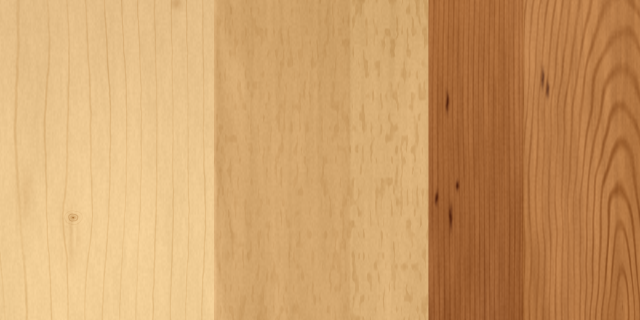
Reproduce this texture procedurally as a Shadertoy shader.

```glsl
// Three upright wood veneers side by side: pale maple, beech and red cherry.

float hash(vec2 cell) {
    vec3 q = fract(vec3(cell.xyx) * 0.1031);
    q += dot(q, q.yzx + 33.33);
    return fract((q.x + q.y) * q.z);
}

float noise(vec2 p) {
    vec2 i = floor(p), f = fract(p);
    f = f * f * (3.0 - 2.0 * f);
    return mix(mix(hash(i), hash(i + vec2(1, 0)), f.x),
               mix(hash(i + vec2(0, 1)), hash(i + vec2(1, 1)), f.x), f.y);
}

// Signed noise in two octaves, stretched by the given scale
float grain(vec2 p, vec2 scale) {
    return 0.65 * noise(p * scale) + 0.35 * noise(p * scale * 2.1 + 17.0) - 0.5;
}

// Soft periodic ring line, 1 on the line and 0 between lines
float ringLine(float t, float width) {
    return smoothstep(1.0 - width, 1.0, abs(fract(t) - 0.5) * 2.0);
}

// Soft elliptical spot
float spot(vec2 p, vec2 centre, vec2 radius) {
    vec2 d = (p - centre) / radius;
    return exp(-dot(d, d));
}

vec3 maple(vec2 p) {
    vec3 col = mix(vec3(0.935, 0.795, 0.575), vec3(0.885, 0.735, 0.525), smoothstep(0.1, 1.1, p.y));
    col += 0.02 * spot(p, vec2(0.35, 0.35), vec2(0.25, 0.5));
    col += 0.03 * grain(p, vec2(9.0, 1.5)) + 0.03 * grain(p, vec2(110.0, 14.0));

    // Sparse growth lines, bent around the knot
    vec2 knot = vec2(0.229, 0.32);
    vec2 d = p - knot;
    float x = p.x + 0.05 * grain(p, vec2(3.0, 1.6)) + 0.004 * grain(p, vec2(20.0, 25.0));
    x -= 0.7 * d.x * spot(p, knot, vec2(0.05, 0.12));
    float lines = ringLine(x * 17.0 + 1.5 * noise(vec2(x * 6.0, 3.0)), 0.16);
    col -= vec3(0.04, 0.055, 0.065) * lines * (0.3 + noise(p * vec2(12.0, 3.0)));

    // Knot with its rings and tail, and fainter marks
    float r = length(d * vec2(1.0, 1.25)) + 0.006 * grain(p, vec2(60.0));
    float rings = ringLine(r * 75.0, 0.6) * exp(-r * r * 2200.0);
    float tail = spot(p, vec2(0.22, 0.26), vec2(0.03, 0.10)) * noise(p * vec2(90.0, 12.0));
    float streak = spot(p, vec2(0.075, 0.39), vec2(0.028, 0.08)) * noise(p * vec2(100.0, 14.0));
    float marks = 0.8 * rings + 0.4 * tail + 0.4 * streak;
    marks += 0.9 * spot(p, knot, vec2(0.009, 0.007)) + 0.5 * spot(p, vec2(0.552, 0.99), vec2(0.014, 0.02));
    return col - vec3(0.14, 0.18, 0.19) * marks;
}

vec3 beech(vec2 p) {
    float rightBoard = smoothstep(1.090, 1.098, p.x);
    vec3 col = mix(vec3(0.830, 0.655, 0.435), vec3(0.860, 0.695, 0.475), rightBoard);
    col -= 0.025 * smoothstep(0.5, 1.0, p.y);
    col += 0.045 * grain(p, vec2(14.0, 1.3));

    // Slanted figure on the left, fading into straight grain
    float figure = exp(-pow((p.x - 0.67) / 0.13, 2.0));
    float slant = p.x + 0.16 * p.y * figure + 0.025 * grain(p, vec2(6.0, 4.0));
    col += vec3(0.07, 0.08, 0.08) * figure * grain(vec2(slant, p.y), vec2(42.0, 2.5));

    // Straight pores and short rippled flecks
    float ripple = p.x + 0.008 * grain(p, vec2(25.0, 30.0));
    col += 0.04 * grain(vec2(ripple, p.y), vec2(75.0, 4.0));
    float flecks = smoothstep(0.58, 0.9, noise(vec2(ripple * 125.0, p.y * 30.0)));
    col -= vec3(0.045, 0.055, 0.06) * flecks * mix(0.6, 1.0, rightBoard);
    return col + 0.05 * smoothstep(0.681, 0.670, p.x);
}

vec3 cherry(vec2 p) {
    float rightBoard = smoothstep(1.632, 1.638, p.x);
    vec3 leftTone = mix(vec3(0.605, 0.365, 0.190), vec3(0.675, 0.430, 0.235), p.y);
    vec3 rightTone = mix(vec3(0.680, 0.440, 0.240), vec3(0.735, 0.500, 0.295), p.y);
    rightTone -= 0.035 * smoothstep(1.75, 2.0, p.x);
    vec3 col = mix(leftTone, rightTone, rightBoard);
    col += 0.07 * grain(p, vec2(11.0, 1.2)) + vec3(0.09, 0.08, 0.06) * grain(p, vec2(95.0, 6.0));

    // Growth rings: straight on the left board, a cone cut into arches on the right
    float straight = p.x + 0.02 * grain(p, vec2(5.0, 1.4));
    vec2 q = p + 0.03 * vec2(grain(p, vec2(9.0, 5.0)), 2.0 * grain(p + 5.0, vec2(14.0, 7.0)));
    float cone = length(vec2(q.x - 1.94, 0.154 * (q.y - 0.05)));
    float rings = ringLine(mix(straight * 62.0, cone * 52.0 + 0.1, rightBoard), 0.55);
    float depth = mix(0.5, 0.75 + 0.35 * smoothstep(0.13, 0.06, cone), rightBoard);
    col -= vec3(0.10, 0.10, 0.085) * (rings - 0.3) * depth * (0.5 + noise(p * vec2(30.0, 4.0)));

    // Dark gum flecks: position and length
    vec3 gum[6] = vec3[6](vec3(1.398, 0.68, 0.030), vec3(1.695, 0.755, 0.030), vec3(1.711, 0.72, 0.024),
                          vec3(1.409, 0.32, 0.035), vec3(1.430, 0.42, 0.014), vec3(1.365, 0.38, 0.020));
    for (int i = 0; i < 6; i++) {
        float bend = 0.006 * grain(p, vec2(30.0));
        col -= vec3(0.30, 0.25, 0.15) * spot(p + vec2(bend, 0.0), gum[i].xy, vec2(0.005, gum[i].z));
    }
    return col - 0.05 * spot(p, vec2(1.635, p.y), vec2(0.005, 1.0));
}

void mainImage(out vec4 fragColor, in vec2 fragCoord) {
    vec2 p = fragCoord / iResolution.xy * vec2(2.0, 1.0);
    float edge = 1.0 / iResolution.x;
    vec3 col = mix(maple(p), beech(p), smoothstep(-edge, edge, p.x - 0.669));
    col = mix(col, cherry(p), smoothstep(-edge, edge, p.x - 1.339));

    // Fine surface tooth
    col += 0.025 * (noise(p * vec2(200.0, 120.0)) - 0.5);
    fragColor = vec4(clamp(col, 0.0, 1.0), 1.0);
}
```
